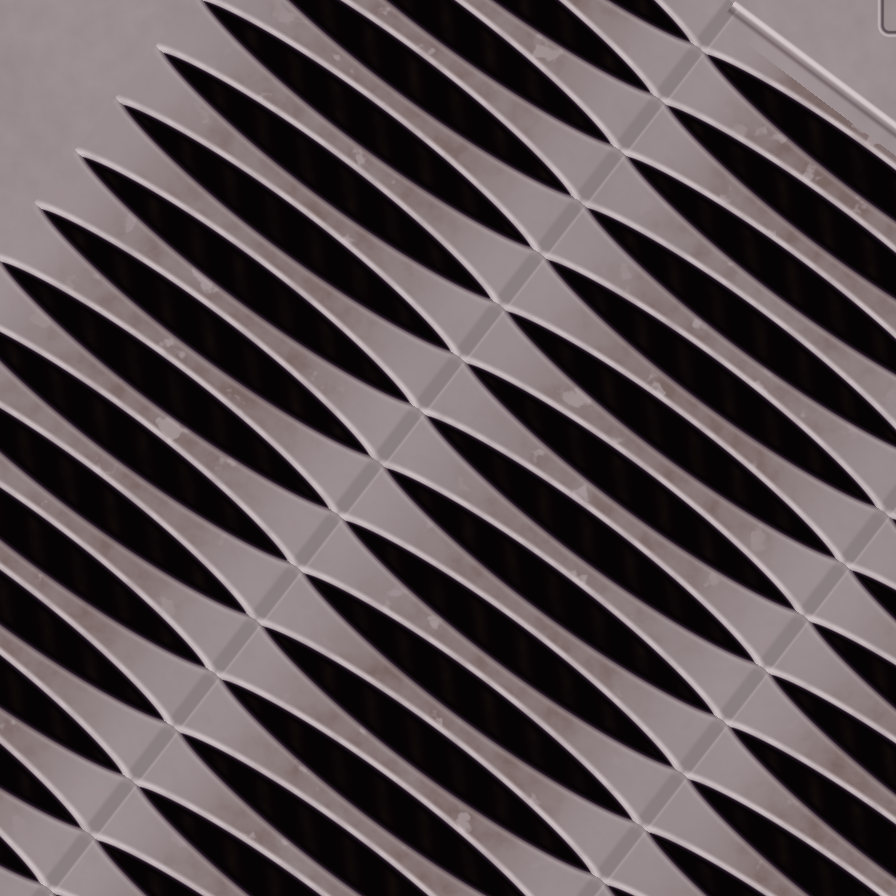
Reproduce this texture procedurally as a WebGL 2 fragment shader.

```glsl
#version 300 es
precision highp float;
// Weathered metal vent: slanted columns of pointed slots, split by shallow ribs.
// The canvas is turned into slot axes and cut into cells; each cell holds one lens
// distance function that drives the hole, its lit rim and the grime between slots.

#define COLUMN_PITCH 0.4805
#define ROW_PITCH 0.0730
#define ROW_STRETCH 0.0249
#define SLANT 0.0147
#define SLOT_HALF_LENGTH 0.2275
#define SLOT_HALF_WIDTH 0.0237
#define RIM_WIDTH 0.0065
#define RIB_HALF_WIDTH 0.0085
#define GRIME 0.85
#define FIRST_ROW -4.0

uniform vec2 u_resolution;
out vec4 outColor;

const vec3 PAINT = vec3(0.60, 0.55, 0.56);
const vec3 DIRT = vec3(0.47, 0.40, 0.39);
const vec3 HIGHLIGHT = vec3(0.83, 0.78, 0.79);
const vec3 SHADE = vec3(0.31, 0.25, 0.28);
const vec3 FRINGE = vec3(0.13, 0.08, 0.13);
const vec3 HOLE = vec3(0.025, 0.010, 0.018);
const vec3 VANE = vec3(0.085, 0.055, 0.045);

vec2 hashGradient(vec2 cell) {
    vec3 q = fract(cell.xyx * vec3(0.1031, 0.1030, 0.0973));
    q += dot(q, q.yzx + 33.33);
    float angle = 6.2832 * fract((q.x + q.y) * q.z);
    return vec2(cos(angle), sin(angle));
}

float gradientNoise(vec2 p) {
    vec2 i = floor(p), f = p - i;
    vec2 w = f * f * f * (f * (f * 6.0 - 15.0) + 10.0);
    vec2 e = vec2(1.0, 0.0);
    float a = dot(hashGradient(i), f);
    float b = dot(hashGradient(i + e.xy), f - e.xy);
    float c = dot(hashGradient(i + e.yx), f - e.yx);
    float d = dot(hashGradient(i + e.xx), f - e.xx);
    return mix(mix(a, b, w.x), mix(c, d, w.x), w.y);
}

float fbm(vec2 p) {
    float sum = 0.0, gain = 0.6;
    for (int i = 0; i < 4; i++) {
        sum += gain * gradientNoise(p);
        p = p * 2.03 + 7.1;
        gain *= 0.5;
    }
    return sum;
}

// Approximate lens distance in x, outward normal in yz.
vec3 lens(vec2 p) {
    vec2 size = vec2(SLOT_HALF_LENGTH, SLOT_HALF_WIDTH);
    vec2 q = abs(p) / size;
    float f = q.x * q.x + pow(q.y, 1.3333) - 1.0;
    vec2 slope = sign(p) * vec2(2.0 * q.x, 1.3333 * pow(q.y, 0.3333)) / size;
    float steepness = max(length(slope), 1.0);
    return vec3(f, slope) / steepness;
}

float roundedBox(vec2 p, vec2 halfSize, float radius) {
    vec2 q = abs(p) - halfSize + radius;
    return length(max(q, 0.0)) + min(max(q.x, q.y), 0.0) - radius;
}

float line(float d, float halfWidth, float soft) {
    return 1.0 - smoothstep(halfWidth - soft, halfWidth + soft, abs(d));
}

void main() {
    float scale = min(u_resolution.x, u_resolution.y);
    vec2 p = gl_FragCoord.xy / scale;
    float soft = max(0.0012, 0.8 / scale);

    // Slot axes: x runs along a slot, y steps down the column.
    vec2 down = vec2(p.x, 1.0 - p.y);
    vec2 axis = vec2(dot(down, vec2(0.790, 0.6125)) - 0.649,
                     dot(down, vec2(-0.6125, 0.790)) + 0.1454);
    axis.y += SLANT * axis.x;
    float column = axis.x / COLUMN_PITCH;
    float row = axis.y * (1.0 - ROW_STRETCH * axis.y) / ROW_PITCH;
    float rowId = floor(row + 0.5);
    vec2 local = vec2((fract(column) - 0.5) * COLUMN_PITCH, (row - rowId) * ROW_PITCH);
    float vented = step(-1.0, column) * step(FIRST_ROW, rowId);
    vec3 slot = lens(local);
    float d = mix(1.0, slot.x, vented);

    // Painted metal, warm grime in the narrow waists, pale chips.
    float broad = fbm(p * 5.0), fine = fbm(p * 38.0 + 3.0);
    float waist = 1.0 - smoothstep(0.35, 0.95, abs(local.x) / SLOT_HALF_LENGTH);
    vec3 color = PAINT * (1.0 + 0.06 * broad + 0.05 * fine);
    float grime = waist * (0.75 + 0.8 * broad + 0.7 * fine) + 0.3 * max(fine, 0.0);
    color = mix(color, DIRT, clamp(grime * GRIME * vented, 0.0, 1.0));
    float chip = smoothstep(0.22, 0.34, fbm(p * 24.0 + 11.0)) * waist * vented;
    color = mix(color, PAINT * 1.12, 0.7 * chip);

    // Ribs between columns and the ridge above the right-hand columns.
    float ribId = floor(column + 0.5);
    float ribX = (column - ribId) * COLUMN_PITCH;
    float ribOn = step(-0.5, ribId) * step(-0.353, axis.y);
    color = mix(color, PAINT * 0.87, 0.8 * ribOn * line(ribX, RIB_HALF_WIDTH, 0.003));
    color = mix(color, HIGHLIGHT, 0.35 * ribOn * line(ribX - RIB_HALF_WIDTH, 0.001, 0.002));
    float ridgeOn = step(0.0, axis.x);
    color = mix(color, SHADE, 0.55 * ridgeOn * line(axis.y + 0.344, 0.002, 0.003));
    color = mix(color, HIGHLIGHT, ridgeOn * line(axis.y + 0.353, 0.003, 0.002));

    // Small recess in the upper right corner.
    float recess = roundedBox(p - vec2(1.012, 0.986), vec2(0.027, 0.022), 0.008);
    color = mix(color, SHADE, 0.8 * line(recess, 0.0015, soft));
    color = mix(color, HIGHLIGHT, 0.6 * line(recess - 0.004, 0.0012, soft));

    // Rim: bright where it faces up and right, shaded underneath.
    float lit = smoothstep(-0.25, 0.65, dot(slot.yz, vec2(0.33, -0.94)) / max(length(slot.yz), 0.001));
    float rim = 1.0 - smoothstep(0.45 * RIM_WIDTH, 1.3 * RIM_WIDTH, d);
    float wear = clamp(0.9 + 0.6 * fine, 0.0, 1.0);
    color = mix(color, HIGHLIGHT, rim * wear * mix(0.22, 0.95, lit));
    color = mix(color, SHADE, (1.0 - smoothstep(0.0, 0.0045, d)) * mix(0.75, 0.2, lit));

    // Dark hole with a purple edge and faint upright vanes behind it.
    float vane = pow(0.5 + 0.5 * cos(6.2832 * (p.x + 0.12 * p.y) / 0.044), 4.0);
    vec3 inside = mix(HOLE, VANE, vane * (0.45 + 0.6 * fine) * smoothstep(0.004, 0.012, -d));
    inside = mix(FRINGE, inside, smoothstep(0.0005, 0.0045, -d));
    color = mix(inside, color, smoothstep(-soft, soft, d));
    outColor = vec4(color, 1.0);
}
```
